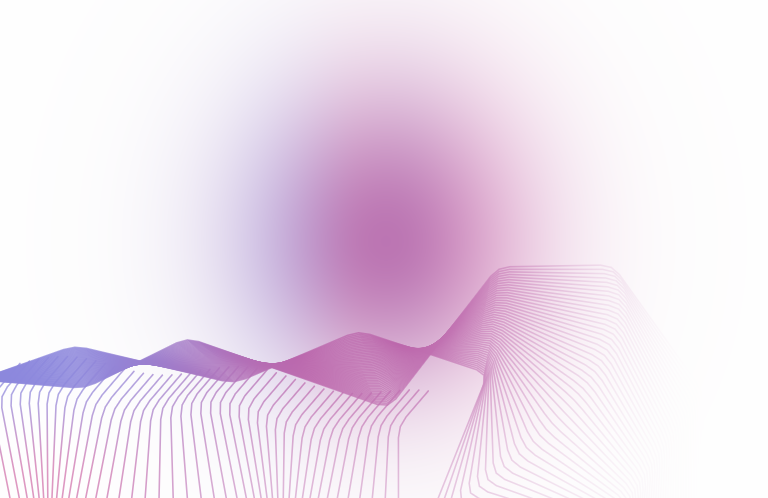
A Shadertoy shader for this background:

```glsl
// A soft violet-to-pink glow above a mesh of fine bent lines on white.
// Each mesh line blends two knot paths; crossing lines envelop the ridge.
// A second set of hanging lines drapes below it. Lengths are canvas heights.

const vec3 PAPER = vec3(0.995);
const vec3 GLOW_VIOLET = vec3(0.61, 0.49, 0.78);
const vec3 GLOW_CORE = vec3(0.735, 0.46, 0.70);
const vec3 GLOW_PINK = vec3(0.80, 0.47, 0.70);
const vec3 LINE_BLUE = vec3(0.50, 0.48, 0.85);
const vec3 LINE_MAGENTA = vec3(0.72, 0.36, 0.65);
const vec3 LINE_ROSE = vec3(0.80, 0.38, 0.63);

const vec2 GLOW_CENTER = vec2(0.775, 0.515);
const vec2 GLOW_SIZE = vec2(0.287, 0.325);
const float GLOW_SIZE_BELOW = 0.30;

const int MESH_LINES = 46;
const int DRAPE_LINES = 44;
const int KNOTS = 8;
const float HALF_WIDTH = 0.0016;
const float CORNER = 0.024;
const float LINE_ALPHA = 0.72;
const float MESH_TOP = 0.49;

// Knots of the first and last mesh line, left to right.
const vec2 FIRST[KNOTS] = vec2[KNOTS](
    vec2(-0.12, 0.244), vec2(0.17, 0.22), vec2(0.376, 0.322), vec2(0.78, 0.18),
    vec2(1.0, 0.464), vec2(1.23, 0.468), vec2(1.41, 0.216), vec2(1.42, -0.15));
const vec2 LAST[KNOTS] = vec2[KNOTS](
    vec2(-0.12, 0.21), vec2(0.15, 0.306), vec2(0.47, 0.23), vec2(0.72, 0.336),
    vec2(0.98, 0.25), vec2(0.86, -0.05), vec2(1.2, -0.1), vec2(1.15, -0.3));
const int SHOULDER = 5;
const vec2 SHOULDER_BEND = vec2(0.14, 0.03);

float segmentDistance(vec2 p, vec2 a, vec2 b) {
    vec2 ab = b - a;
    float h = clamp(dot(p - a, ab) / dot(ab, ab), 0.0, 1.0);
    return length(p - a - ab * h);
}

vec2 knotAt(int k, float t) {
    vec2 knot = mix(FIRST[k], LAST[k], t);
    return k == SHOULDER ? knot + 4.0 * t * (1.0 - t) * SHOULDER_BEND : knot;
}

// Adds a rounded corner to a path and moves its pen past that corner.
float cornerDistance(vec2 p, inout vec2 pen, vec2 before, vec2 knot, vec2 after) {
    vec2 enter = knot + normalize(before - knot) * CORNER;
    vec2 leave = knot + normalize(after - knot) * CORNER;
    vec2 middle = 0.25 * (enter + leave) + 0.5 * knot;
    float d = segmentDistance(p, pen, enter);
    d = min(d, segmentDistance(p, enter, middle));
    d = min(d, segmentDistance(p, middle, leave));
    pen = leave;
    return d;
}

float meshDistance(vec2 p, float t) {
    vec2 before = knotAt(0, t);
    vec2 knot = knotAt(1, t);
    vec2 pen = before;
    float d = 1e3;
    for (int k = 2; k < KNOTS; k++) {
        vec2 after = knotAt(k, t);
        d = min(d, cornerDistance(p, pen, before, knot, after));
        before = knot;
        knot = after;
    }
    return min(d, segmentDistance(p, pen, knot));
}

float drapeDistance(vec2 p, float s) {
    vec2 knot = vec2(mix(-0.02, 0.80, s), 0.20 - 0.07 * s * s + 0.015 * sin(14.0 * s));
    vec2 top = knot + vec2(0.06, 0.07);
    vec2 bottom = knot + vec2(0.06 * cos(11.0 * s), -0.3);
    vec2 pen = top;
    float d = cornerDistance(p, pen, top, knot, bottom);
    return min(d, segmentDistance(p, pen, bottom));
}

float stroke(float d, float pixel) {
    return clamp((HALF_WIDTH - d) / pixel + 0.5, 0.0, 1.0);
}

vec3 addGlow(vec3 base, vec2 p) {
    vec2 size = vec2(GLOW_SIZE.x, p.y < GLOW_CENTER.y ? GLOW_SIZE_BELOW : GLOW_SIZE.y);
    vec2 q = (p - GLOW_CENTER) / size;
    vec3 tint = mix(GLOW_VIOLET, GLOW_CORE, smoothstep(0.48, 0.74, p.x));
    tint = mix(tint, GLOW_PINK, smoothstep(0.8, 1.05, p.x));
    return mix(base, tint, exp(-dot(q, q)));
}

// Line coverage, with overlapping strokes building up towards solid.
float lineCoverage(vec2 p, float pixel) {
    float gap = 1.0;
    for (int i = 0; i < MESH_LINES; i++) {
        float t = float(i) / float(MESH_LINES - 1);
        gap *= 1.0 - LINE_ALPHA * stroke(meshDistance(p, t), pixel);
    }
    for (int i = 0; i < DRAPE_LINES; i++) {
        float s = float(i) / float(DRAPE_LINES - 1);
        gap *= 1.0 - LINE_ALPHA * stroke(drapeDistance(p, s), pixel);
    }
    return 1.0 - gap;
}

void mainImage(out vec4 fragColor, in vec2 fragCoord) {
    vec2 p = fragCoord / iResolution.y;
    vec3 color = addGlow(PAPER, p);
    if (p.y < MESH_TOP) {
        vec3 ink = mix(LINE_BLUE, LINE_MAGENTA, smoothstep(0.1, 0.65, p.x));
        ink = mix(ink, LINE_ROSE, smoothstep(0.24, 0.04, p.y) * smoothstep(0.7, 0.1, p.x));
        float fade = 1.0 - smoothstep(0.7, 1.42, p.x);
        fade *= 1.0 - 0.4 * smoothstep(0.27, 0.02, p.y) * smoothstep(0.2, 0.7, p.x);
        color = mix(color, ink, 0.9 * fade * lineCoverage(p, 1.0 / iResolution.y));
    }
    fragColor = vec4(color, 1.0);
}
```
